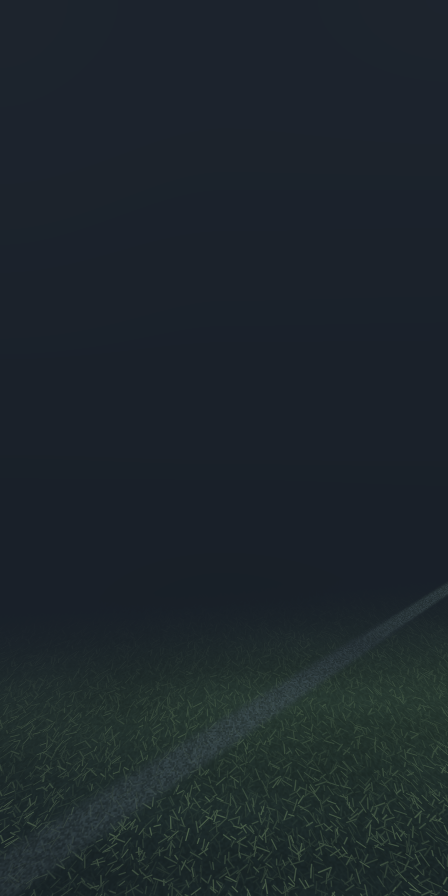
A Shadertoy shader for this background:

```glsl
// Night sports field: dark blue haze above dim grass crossed by a chalk line.

const float HORIZON = 0.55;      // vanishing height of the grass perspective
const float BLADE_CELLS = 48.0;  // blade cells per unit of ground
const int BLADE_LAYERS = 4;

const vec3 HAZE_TOP = vec3(0.112, 0.140, 0.178);
const vec3 HAZE_LOW = vec3(0.096, 0.124, 0.158);
const vec3 SOIL = vec3(0.088, 0.126, 0.145);
const vec3 TURF = vec3(0.150, 0.208, 0.182);
const vec3 BLADE_DIM = vec3(0.175, 0.235, 0.205);
const vec3 BLADE_LIT = vec3(0.350, 0.430, 0.320);
const vec3 CHALK = vec3(0.225, 0.280, 0.300);

float hash(vec2 p) {
    vec3 q = fract(vec3(p.xyx) * 0.1031);
    q += dot(q, q.yzx + 33.33);
    return fract((q.x + q.y) * q.z);
}

float noise(vec2 p) {
    vec2 i = floor(p), f = fract(p);
    f = f * f * (3.0 - 2.0 * f);
    vec2 e = vec2(0.0, 1.0);
    return mix(mix(hash(i), hash(i + e.yx), f.x),
               mix(hash(i + e.xy), hash(i + e.yy), f.x), f.y);
}

float segmentDistance(vec2 p, vec2 dir, float halfLength) {
    return length(p - dir * clamp(dot(p, dir), -halfLength, halfLength));
}

// Brightest of the randomly turned blades near a ground point.
float blades(vec2 ground, float seed, float blur) {
    vec2 cell = floor(ground);
    float light = 0.0;
    for (int j = -1; j <= 1; j++)
    for (int i = -1; i <= 1; i++) {
        vec2 id = cell + vec2(i, j);
        vec2 key = id + seed * 37.0 + 200.0;
        vec2 root = id + vec2(hash(key), hash(key + 71.3));
        float angle = 0.25 + 2.6 * hash(key + 19.7);
        float halfLength = mix(0.25, 0.75, hash(key + 43.1));
        float d = segmentDistance(ground - root, vec2(cos(angle), sin(angle)), halfLength);
        float shade = pow(hash(key + 93.9), 2.0);
        light = max(light, shade * (1.0 - smoothstep(0.01, 0.055 + blur, d)));
    }
    return light;
}

// Square-celled ground coordinates that shrink toward the horizon.
vec2 groundPoint(vec2 p) {
    float depth = max(HORIZON - p.y, 0.1);
    return vec2((p.x - 0.25) / depth, -log(depth));
}

vec3 haze(vec2 uv) {
    vec3 color = mix(HAZE_LOW, HAZE_TOP, smoothstep(0.32, 1.0, uv.y));
    return color + 0.004 * (noise(uv * vec2(2.0, 4.0)) - 0.5);
}

vec3 grass(vec2 uv, vec2 ground, float blur) {
    float near = 1.0 - smoothstep(0.04, 0.26, uv.y);
    float glow = exp(-dot((uv - vec2(0.92, 0.20)) * vec2(1.1, 6.0),
                          (uv - vec2(0.92, 0.20)) * vec2(1.1, 6.0)));
    float patches = noise(ground * vec2(3.0, 9.0) + 5.0);
    float lit = 0.0;
    for (int k = 0; k < BLADE_LAYERS; k++) {
        float layer = float(k);
        vec2 offset = vec2(layer * 0.37, layer * 0.61);
        lit = max(lit, blades(ground * BLADE_CELLS + offset, layer, blur));
    }
    float grain = noise(ground * 190.0);
    vec3 base = mix(TURF, SOIL, 0.25 + 0.55 * near);
    base *= 0.86 + 0.18 * grain + 0.16 * (patches - 0.5);
    vec3 tip = mix(BLADE_DIM, BLADE_LIT, lit);
    float cover = lit * mix(0.35, 0.80, near) * mix(0.65, 1.15, patches);
    return mix(base, tip, cover) + glow * vec3(0.020, 0.034, 0.018);
}

// Soft stripe that widens toward the viewer.
float chalkMask(vec2 uv) {
    float halfWidth = mix(0.035, 0.009, uv.x);
    float d = abs(uv.y - (0.018 + 0.325 * uv.x));
    return 1.0 - smoothstep(halfWidth * 0.45, halfWidth * 1.15, d);
}

void mainImage(out vec4 fragColor, in vec2 fragCoord) {
    vec2 uv = fragCoord / iResolution.xy;
    vec2 ground = groundPoint(uv * vec2(0.5, 1.0));
    float blur = BLADE_CELLS / (iResolution.y * max(HORIZON - uv.y, 0.1));

    vec3 color = haze(uv);
    if (uv.y < 0.38) {
        vec3 field = grass(uv, ground, blur);
        float speckle = noise(ground * 230.0 + 40.0);
        vec3 chalk = CHALK * mix(0.74, 1.20, speckle) * mix(0.82, 1.05, uv.x);
        field = mix(field, chalk, chalkMask(uv) * mix(0.58, 0.80, speckle));

        // The field sinks into the haze, earlier on the left.
        float fadeTop = mix(0.325, 0.365, uv.x);
        float visible = 1.0 - smoothstep(fadeTop - 0.15, fadeTop, uv.y);
        visible = max(visible, 0.62 * chalkMask(uv) * smoothstep(0.5, 0.9, uv.x));
        visible *= mix(0.82, 1.0, smoothstep(0.0, 0.55, uv.x));
        color = mix(color, field, visible);
    }
    fragColor = vec4(color, 1.0);
}
```
